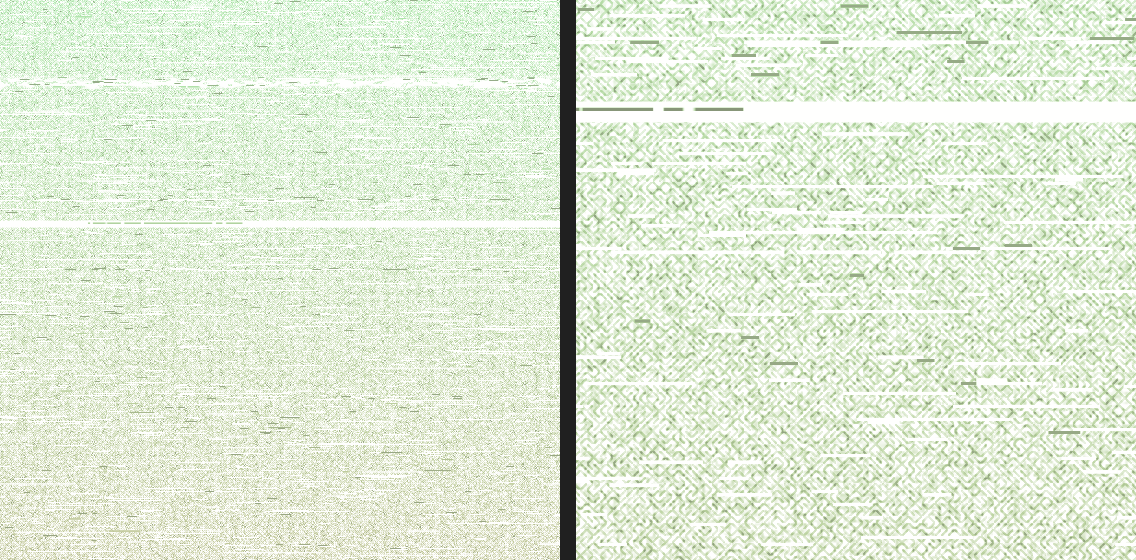
Left, the full canvas; right, a detail of the centre.
A Shadertoy shader for this texture:

```glsl
#define FINE 512.0          // specks and dash rows per canvas
#define WEAVE 256.0         // diagonal strokes per canvas
#define DASH_CHANCE 0.10
#define DARK_CHANCE 0.022
#define BAR_Y 0.600
#define BAR_HALF 0.0062
#define BRAID_Y 0.852
#define BRAID_HALF 0.008
#define INK_TOP vec3(0.55, 0.87, 0.54)
#define INK_BOTTOM vec3(0.65, 0.68, 0.42)
#define INK_DARK vec3(0.53, 0.59, 0.47)
#define PAPER vec3(1.0, 1.0, 0.995)

// Integer hash, 0 to 1
float hash(vec2 cell, int seed) {
    uvec2 q = uvec2(ivec2(cell) + 4096);
    uint n = q.x * 1664525u + q.y * 22695477u + uint(seed) * 747796405u;
    n = (n ^ (n >> 16)) * 2246822519u;
    n = (n ^ (n >> 13)) * 3266489917u;
    n ^= n >> 16;
    return float(n & 65535u) / 65535.0;
}

float valueNoise(vec2 p, int seed) {
    vec2 i = floor(p), f = p - i;
    f = f * f * (3.0 - 2.0 * f);
    float low = mix(hash(i, seed), hash(i + vec2(1, 0), seed), f.x);
    float high = mix(hash(i + vec2(0, 1), seed), hash(i + vec2(1, 1), seed), f.x);
    return mix(low, high, f.y);
}

float bump(float y, float center, float halfWidth) {
    float d = (y - center) / halfWidth;
    return exp(-d * d);
}

// Soft-edged strip around a centre
float strip(float x, float center, float halfWidth, float px) {
    return smoothstep(0.5 * px, -0.5 * px, abs(x - center) - halfWidth);
}

// Random horizontal dashes, clustered along slightly tilted streaks
float dashes(vec2 uv, float span, float chance, int seed, float px) {
    float row = floor(uv.y * FINE);
    float x = uv.x / span + hash(vec2(row, 7), seed) * 9.0;
    vec2 id = vec2(floor(x), row);
    float y = (row + 0.5) / FINE;
    float streak = valueNoise(vec2(uv.x * 0.0 + id.x * span * 4.0, (y + 0.1 * id.x * span) * 70.0), 31);
    float cluster = 0.08 + smoothstep(0.45, 0.95, streak);
    cluster += 2.5 * (bump(y, 0.518, 0.0018) + bump(y, 0.643, 0.0015));
    float halfLength = span * (0.2 + 0.3 * hash(id, seed + 1));
    float along = strip(fract(x) * span, 0.5 * span, halfLength, px);
    float across = strip(uv.y, y, 0.5 / FINE, px * 0.5);
    return step(hash(id, seed + 2), chance * cluster) * along * across;
}

// Diagonal strokes leaning randomly left or right
float weave(vec2 uv, float px) {
    vec2 p = uv * WEAVE, id = floor(p), f = p - id - 0.5;
    if (hash(id, 3) > 0.5) f.x = -f.x;
    float aa = 0.3 * px * WEAVE;
    return smoothstep(0.18 + aa, 0.18 - aa, abs(f.x - f.y) * 0.7071);
}

void mainImage(out vec4 fragColor, in vec2 fragCoord) {
    float px = 1.0 / iResolution.y;
    vec2 uv = fragCoord * px;

    // Woven grain with uneven density
    float speck = valueNoise(uv * FINE - 0.5, 11);
    float gap = -0.31 + 0.8 * speck;
    float stroke = 0.2 + 0.76 * pow(speck, 1.3);
    float tone = clamp(mix(gap, stroke, weave(uv, px)), 0.0, 1.0);

    // Pale dashes from short to long
    float span = 0.03;
    for (int i = 0; i < 4; i++) {
        float chance = DASH_CHANCE * (1.0 - 0.13 * float(i));
        tone *= 1.0 - dashes(uv, span, chance, 40 + i * 5, px);
        span *= 1.9;
    }

    // Braided pale band with wavering edges
    float waver = (valueNoise(uv * vec2(55.0, 90.0), 71) - 0.5) * 0.009;
    float braid = strip(uv.y + waver, BRAID_Y, BRAID_HALF, 4.0 * px);
    float knots = smoothstep(0.62, 0.72, valueNoise(uv * vec2(90.0, 330.0), 73));
    tone *= 1.0 - braid * (1.0 - 0.8 * knots);

    // Short dark dashes
    float dark = dashes(uv, 0.022, DARK_CHANCE + 0.2 * braid, 81, px);
    dark = max(dark, dashes(uv, 0.06, DARK_CHANCE * 0.4, 91, px));
    tone = max(tone, 0.9 * dark);

    // Solid pale bar with a thin broken line
    tone *= 1.0 - strip(uv.y, BAR_Y, BAR_HALF, 2.0 * px);
    float rule = strip(uv.y, 0.6016, 0.001, px) * strip(uv.x, 0.295, 0.138, px);
    rule *= smoothstep(0.12, 0.2, valueNoise(vec2(uv.x * 110.0, 2.0), 97));
    tone = max(tone, rule);

    // Green above, olive below, greyer where darkest
    vec3 ink = mix(INK_BOTTOM, INK_TOP, uv.y);
    ink = mix(ink, INK_DARK, smoothstep(0.65, 1.0, tone));
    fragColor = vec4(mix(PAPER, ink, tone), 1.0);
}
```
